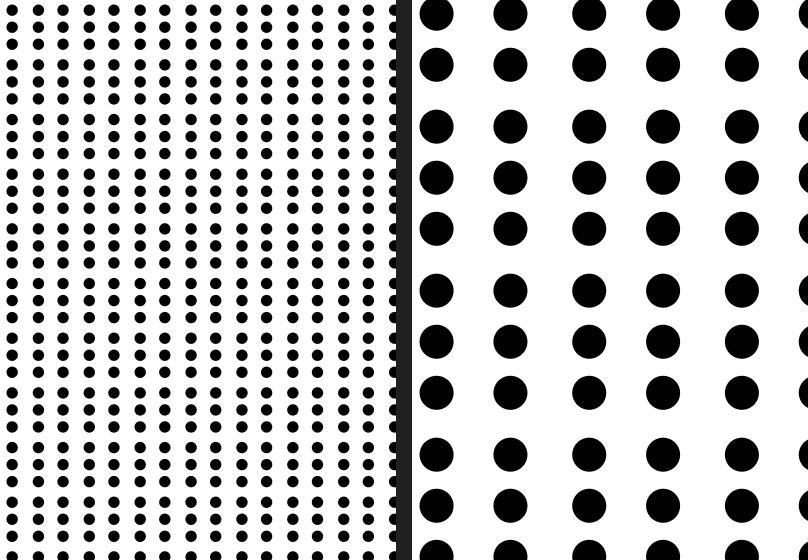
Left: the whole. Right: its middle third, enlarged.
Give the GLSL for this pattern, as a Shadertoy shader.

```glsl
#define PERIOD vec2(0.09087, 0.09763)   // one block of 2 x 3 dots
#define FIRST_DOT vec2(0.0217, 0.0182)  // from the top left corner
#define DOT_STEP vec2(0.0469, 0.0304)   // spacing inside a block
#define DOT_RADIUS 0.01012
#define PAPER vec3(1.0)
#define INK vec3(0.005)

// Signed distance to the nearest dot of the repeating block
float dotField(vec2 p) {
    float nearest = 1.0;
    for (int row = 0; row < 3; row++) {
        for (int column = 0; column < 2; column++) {
            vec2 offset = p - FIRST_DOT - DOT_STEP * vec2(column, row);
            offset -= PERIOD * floor(offset / PERIOD + 0.5);
            nearest = min(nearest, length(offset));
        }
    }
    return nearest - DOT_RADIUS;
}

void mainImage(out vec4 fragColor, in vec2 fragCoord) {
    // Canvas heights, measured down from the top left
    vec2 p = vec2(fragCoord.x, iResolution.y - fragCoord.y) / iResolution.y;

    // One pixel wide edge
    float coverage = clamp(0.5 - dotField(p) * iResolution.y, 0.0, 1.0);
    fragColor = vec4(mix(PAPER, INK, coverage), 1.0);
}
```
